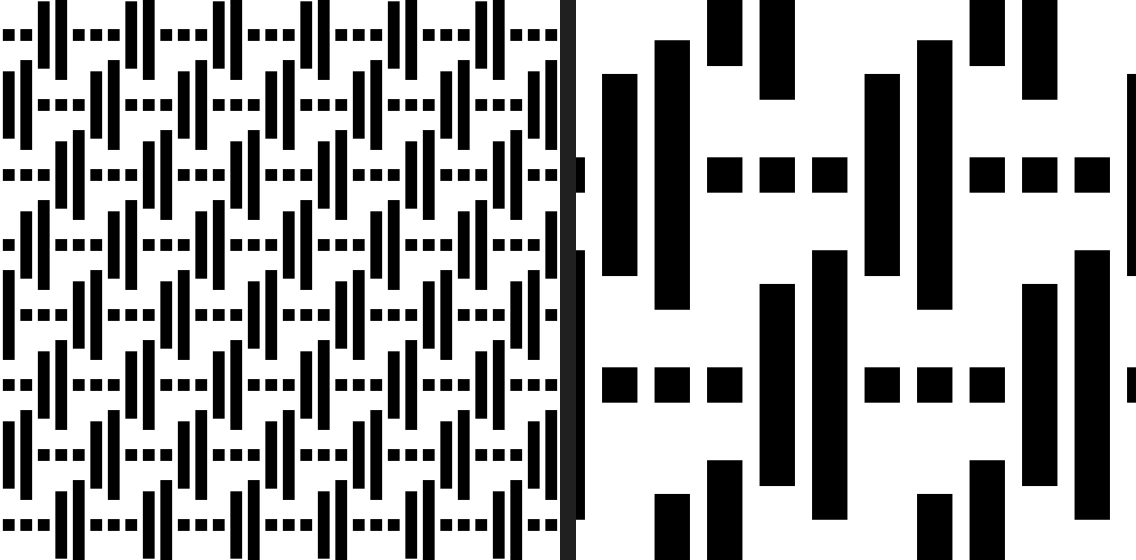
Left, the full canvas; right, a detail of the centre.
Write a Shadertoy shader that draws this pattern.

```glsl
// Black bars and dots on white, set on a grid of 32 columns by 8 rows.
// Each row repeats short bar, tall bar and three squares every five columns,
// and shifts three columns from the row above; tall bars reach into nearby rows.

// Share of a pixel covered by a centred box, in column units.
float boxCoverage(vec2 p, vec2 halfSize, float pixel) {
    vec2 inside = clamp((halfSize - abs(p)) / pixel + 0.5, 0.0, 1.0);
    return inside.x * inside.y;
}

void mainImage(out vec4 fragColor, in vec2 fragCoord) {
    // One unit is a column width; rows are four units high, counted from the top.
    float pixel = 32.0 / iResolution.y;
    vec2 p = fragCoord * pixel;
    p.y = 32.0 - p.y;

    float column = floor(p.x);
    float nearestRow = floor(p.y / 4.0);
    float ink = 0.0;

    // Include the rows above and below, but none beyond the canvas.
    for (float i = -1.0; i <= 1.0; i++) {
        float row = nearestRow + i;
        if (row < 0.0 || row > 7.0) continue;

        // Place in the five-column sequence: short bar, tall bar, squares.
        float slot = mod(column - 2.0 - 3.0 * row, 5.0);
        float halfHeight = slot < 0.5 ? 1.925 : slot < 1.5 ? 2.567 : 0.337;

        vec2 center = vec2(column + 0.5, 4.0 * row + 2.0);
        ink = max(ink, boxCoverage(p - center, vec2(0.337, halfHeight), pixel));
    }

    fragColor = vec4(vec3(1.0 - ink), 1.0);
}
```
